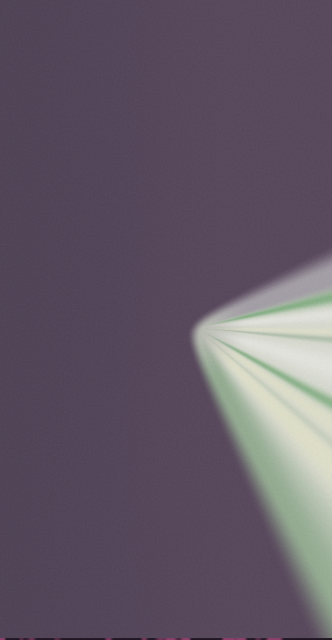
A Shadertoy shader for this background:

```glsl
const vec3 DUSK = vec3(0.318, 0.268, 0.343);
const vec3 PLUM = vec3(0.350, 0.288, 0.366);
const vec3 MIST = vec3(0.64, 0.62, 0.65);
const vec3 PEARL = vec3(0.83, 0.84, 0.80);
const vec3 WHITE = vec3(0.89, 0.89, 0.87);
const vec3 CREAM = vec3(0.87, 0.87, 0.78);
const vec3 SAGE = vec3(0.58, 0.67, 0.57);
const vec3 LEAF = vec3(0.50, 0.67, 0.50);
const vec3 ROSE = vec3(0.55, 0.25, 0.42);

vec2 hashGradient(vec2 cell) {
    vec3 h = fract(cell.xyx * vec3(0.1031, 0.1030, 0.0973));
    h += dot(h, h.yzx + 33.33);
    float turn = 6.28319 * fract((h.x + h.y) * h.z);
    return vec2(cos(turn), sin(turn));
}

float gradientNoise(vec2 p) {
    vec2 cell = floor(p), f = fract(p);
    vec2 u = f * f * f * (f * (f * 6.0 - 15.0) + 10.0);
    float a = dot(hashGradient(cell), f);
    float b = dot(hashGradient(cell + vec2(1, 0)), f - vec2(1, 0));
    float c = dot(hashGradient(cell + vec2(0, 1)), f - vec2(0, 1));
    float d = dot(hashGradient(cell + vec2(1, 1)), f - vec2(1, 1));
    return mix(mix(a, b, u.x), mix(c, d, u.x), u.y);
}

// Signed distance to a line through the apex, positive on its right
float rightOfLine(vec2 p, vec2 apex, float degrees) {
    float a = radians(degrees);
    return dot(p - apex, vec2(sin(a), -cos(a)));
}

// Wedge whose corner is rounded into a hyperbola
float roundedWedge(vec2 p, vec2 apex, float upper, float lower, float rounding) {
    float a = rightOfLine(p, apex, upper);
    float b = -rightOfLine(p, apex, lower);
    return 0.5 * (a + b) - length(vec2(0.5 * (a - b), rounding));
}

float streak(float angle, float centre, float width) {
    float t = (angle - centre) / width;
    return exp(-t * t);
}

// Colour of the fan by angle in degrees
vec3 fanColor(float angle) {
    vec3 c = mix(SAGE, PEARL, smoothstep(-64.0, -47.0, angle));
    c = mix(c, MIST, smoothstep(11.0, 18.0, angle));
    c = mix(c, CREAM, 0.9 * streak(angle, -45.0, 5.0));
    c = mix(c, SAGE, 0.25 * streak(angle, -40.0, 1.6));
    c = mix(c, CREAM, 0.8 * streak(angle, -35.0, 3.0));
    c = mix(c, LEAF, 0.85 * streak(angle, -29.0, 2.3));
    c = mix(c, WHITE, 0.9 * streak(angle, -16.0, 6.0));
    c = mix(c, SAGE, 0.55 * streak(angle, -5.0, 1.4));
    c = mix(c, CREAM, 0.7 * streak(angle, -2.0, 1.8));
    c = mix(c, WHITE, 0.8 * streak(angle, 5.5, 3.0));
    return mix(c, LEAF, 0.9 * streak(angle, 12.5, 2.6));
}

void mainImage(out vec4 fragColor, in vec2 fragCoord) {
    vec2 p = fragCoord / iResolution.y;

    // Dim backdrop
    float drift = 0.06 * gradientNoise(p * vec2(5.0, 2.0));
    vec3 color = mix(DUSK, PLUM, smoothstep(0.02, 0.40, p.x + drift));

    // Fan of light
    vec2 fromSource = p - vec2(0.306, 0.488);
    float reach = length(fromSource);
    float angle = degrees(atan(fromSource.y, fromSource.x));
    angle += 0.6 * gradientNoise(vec2(angle * 0.2, reach * 6.0));
    vec3 light = mix(vec3(0.72, 0.73, 0.70), fanColor(angle), smoothstep(0.0, 0.09, reach));

    // Soft rim, wider away from the tip
    float inside = roundedWedge(p, vec2(0.277, 0.4935), 24.4, -64.6, 0.019);
    float blur = 0.007 + 0.05 * reach;
    color = mix(color, light, smoothstep(-0.8 * blur, 1.2 * blur, inside));

    // Fine grain
    color += 0.016 * gradientNoise(p * 310.0);

    // Dark strip with rosy flecks along the bottom
    float fleck = smoothstep(0.0, 0.35, gradientNoise(vec2(p.x * 55.0, 3.5)));
    vec3 strip = mix(vec3(0.13, 0.09, 0.14), ROSE, fleck);
    color = mix(strip, color, smoothstep(0.002, 0.004, p.y));

    fragColor = vec4(clamp(color, 0.0, 1.0), 1.0);
}
```
